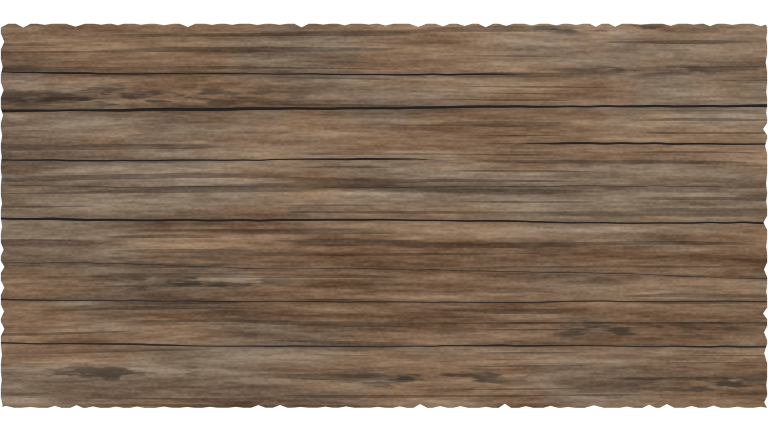
This texture is drawn by a Shadertoy shader. Its source:

```glsl
// Weathered wooden boards with dark seams, stained grain and ragged edges on white.

const vec3 PAPER = vec3(1.0);
const vec3 DARK_WOOD = vec3(0.34, 0.265, 0.205);
const vec3 PALE_WOOD = vec3(0.625, 0.555, 0.48);
const vec3 WARM_TINT = vec3(1.05, 0.985, 0.92);
const vec3 STAIN = vec3(0.24, 0.205, 0.175);
const vec3 GAP = vec3(0.15, 0.135, 0.13);
const float ASPECT = 16.0 / 9.0;

// Seams: left height, right height, signed reach along x, half width.
// A positive reach ends there; a negative reach starts there.
const vec4 SEAMS[9] = vec4[9](
    vec4(0.740, 0.756, 3.0, 0.0040), vec4(0.493, 0.484, 3.0, 0.0027),
    vec4(0.629, 0.633, 1.15, 0.0024), vec4(0.672, 0.668, -1.05, 0.0022),
    vec4(0.307, 0.300, 3.0, 0.0018), vec4(0.204, 0.195, 3.0, 0.0020),
    vec4(0.831, 0.826, 1.35, 0.0022), vec4(0.394, 0.357, 3.0, 0.0013),
    vec4(0.569, 0.566, 3.0, 0.0012));

// Stained regions: centre, radii.
const vec4 STAINS[8] = vec4[8](
    vec4(0.28, 0.775, 0.50, 0.034), vec4(1.02, 0.125, 0.26, 0.032),
    vec4(1.48, 0.235, 0.42, 0.024), vec4(1.66, 0.110, 0.22, 0.030),
    vec4(0.42, 0.345, 0.34, 0.024), vec4(0.30, 0.135, 0.32, 0.022),
    vec4(1.42, 0.932, 0.22, 0.016), vec4(1.50, 0.838, 0.24, 0.014));

float hash(vec2 p) {
    vec3 q = fract(p.xyx * 0.1031);
    q += dot(q, q.yzx + 33.33);
    return fract((q.x + q.y) * q.z);
}

float noise(vec2 p) {
    vec2 i = floor(p), f = fract(p);
    f = f * f * (3.0 - 2.0 * f);
    return mix(mix(hash(i), hash(i + vec2(1, 0)), f.x),
               mix(hash(i + vec2(0, 1)), hash(i + vec2(1, 1)), f.x), f.y);
}

float fbm(vec2 p) {
    float sum = 0.0, weight = 0.5;
    for (int i = 0; i < 4; i++) {
        sum += weight * noise(p);
        p = p * 2.03 + 17.3;
        weight *= 0.5;
    }
    return sum / 0.9375;
}

// Depth of the irregular torn notches along one side.
float notches(float along, float seed) {
    float s = along * 19.0 + 0.5 * noise(vec2(along * 9.0, seed));
    float id = floor(s);
    float depth = mix(0.002, 0.010, pow(hash(vec2(id, seed)), 2.0));
    float centre = mix(0.35, 0.65, hash(vec2(id, seed + 5.0)));
    return depth * max(0.0, 1.0 - abs(fract(s) - centre) / 0.33);
}

// Signed distance inside the ragged sheet, positive on wood.
float sheet(vec2 p) {
    float low = p.y - 0.056 - notches(p.x, 11.0);
    float high = 0.945 - notches(p.x, 23.0) - p.y;
    float left = p.x - 0.002 - notches(p.y, 37.0);
    float right = ASPECT - 0.002 - notches(p.y, 51.0) - p.x;
    return min(min(low, high), min(left, right));
}

// Coverage of one seam, with a wandering line and uneven width.
float seamLine(vec2 p, vec4 seam, float seed, float px) {
    float y = mix(seam.x, seam.y, p.x / ASPECT);
    y += 0.006 * (noise(vec2(p.x * 3.5, seed)) - 0.5);
    y += 0.002 * (noise(vec2(p.x * 25.0, seed)) - 0.5);
    float fade = smoothstep(0.0, 0.25, sign(seam.z) * (abs(seam.z) - p.x));
    float wear = mix(0.55, 1.15, noise(vec2(p.x * 6.0, seed + 9.0)));
    float halfWidth = seam.w * wear * fade;
    float line = smoothstep(px, -px, abs(p.y - y) - halfWidth);
    float shade = 0.25 * exp(-abs(p.y - y) / (seam.w * 2.5));
    return fade * max(line * min(1.0, seam.w / 0.0022), shade);
}

// Soft ellipse weight: one in the centre, zero outside.
float patchMask(vec2 p, vec4 region) {
    return smoothstep(1.3, 0.2, length((p - region.xy) / region.zw));
}

vec3 wood(vec2 p, float px) {
    vec2 g = p + vec2(0.0, 0.012 * noise(p * vec2(2.0, 5.0)));
    float broad = fbm(g * vec2(1.8, 12.0));
    float streak = fbm(g * vec2(5.0, 65.0) + 40.0);
    float fine = noise(g * vec2(26.0, 210.0)) * 0.6 + noise(g * vec2(130.0, 260.0)) * 0.4;
    float tone = 0.51 + 0.85 * (broad - 0.5) + 0.85 * (streak - 0.5) + 0.50 * (fine - 0.5);
    tone += 0.22 * (p.y - 0.5) - 0.06 * abs(p.x - 0.9);
    tone += 0.45 * patchMask(p, vec4(0.60, 0.355, 0.19, 0.014));
    vec3 color = mix(DARK_WOOD, PALE_WOOD, clamp(tone, -0.1, 1.1));
    color *= mix(vec3(1.0), WARM_TINT, smoothstep(0.4, 0.7, fbm(p * vec2(3.0, 9.0) + 80.0)));

    // Speckled stains drawn out along the grain
    float region = 0.0;
    for (int i = 0; i < STAINS.length(); i++) region = max(region, patchMask(p, STAINS[i]));
    float speckle = fbm(g * vec2(16.0, 85.0) + 7.0);
    color = mix(color, STAIN, 0.75 * region * smoothstep(0.42, 0.66, speckle));

    // Short hairline cracks, then the seams
    float crack = smoothstep(0.70, 0.84, noise(g * vec2(2.5, 130.0) + 3.0));
    color *= 1.0 - 0.22 * crack;
    for (int i = 0; i < SEAMS.length(); i++)
        color = mix(color, GAP, seamLine(p, SEAMS[i], float(i) * 7.0 + 2.0, px));
    return color;
}

void mainImage(out vec4 fragColor, in vec2 fragCoord) {
    vec2 p = fragCoord / iResolution.xy * vec2(ASPECT, 1.0);
    float px = 0.7 / iResolution.y;
    float cover = smoothstep(-px, px, sheet(p));
    fragColor = vec4(mix(PAPER, wood(p, px), cover), 1.0);
}
```
